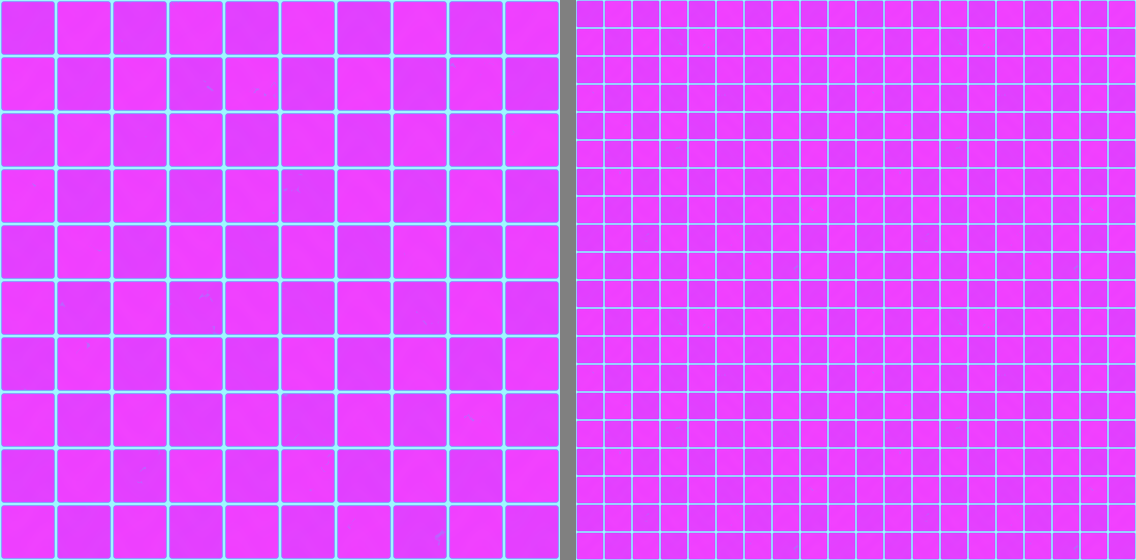
Left: one tile. Right: repeated 2 by 2.
Write a WebGL 1 fragment shader that draws this texture map.

```glsl
precision highp float;

uniform vec2 u_resolution;

const float TILES = 10.0;          // repeats across and down
const float JOINT_HALF = 0.028;    // half joint width, in tiles
const float CORNER_RADIUS = 0.045;
const float RIM_WIDTH = 0.017;
const float JOINT_FADE = 0.012;
const float TONE_JITTER = 0.012;
const float WEAR_STRENGTH = 0.55;
const float WEAR_RARE = 0.84;      // grain threshold on clean tiles
const float WEAR_HEAVY = 0.64;     // grain threshold on worn tiles
const float TAU = 6.283185;

const vec3 PINK = vec3(0.94, 0.25, 1.0);
const vec3 VIOLET = vec3(0.89, 0.25, 1.0);
const vec3 RIM_BLUE = vec3(0.51, 0.56, 1.0);
const vec3 JOINT_CYAN = vec3(0.62, 0.97, 1.0);
const vec3 WEAR_TINT = vec3(0.60, 0.50, 1.0);

vec2 hash2(vec2 p) {
  vec3 q = fract(vec3(p.xyx) * vec3(0.1031, 0.1030, 0.0973));
  q += dot(q, q.yzx + 33.33);
  return fract((q.xx + q.yz) * q.zy);
}

// Distance to the nearest scattered point, wrapping over the canvas
float cellular(vec2 uv, float cells) {
  vec2 p = uv * cells;
  vec2 base = floor(p);
  float nearest = 2.0;
  for (int y = -1; y <= 1; y++) {
    for (int x = -1; x <= 1; x++) {
      vec2 cell = base + vec2(float(x), float(y));
      vec2 point = cell + hash2(mod(cell, cells) + cells);
      nearest = min(nearest, distance(p, point));
    }
  }
  return nearest;
}

// Layered cells, bent by whole-period sines
float wearGrain(vec2 uv) {
  vec2 bend = sin(TAU * (uv.yx * 23.0 + uv * vec2(7.0, 11.0)))
            + 0.5 * sin(TAU * (uv.yx * 61.0 - uv * vec2(17.0, 13.0)));
  vec2 p = uv + 0.003 * bend;
  return 0.5 * cellular(p, 24.0) + 0.28 * cellular(p, 70.0)
       + 0.22 * cellular(p, 150.0);
}

float roundedBox(vec2 p, float halfSize, float radius) {
  vec2 q = abs(p) - (halfSize - radius);
  return length(max(q, 0.0)) + min(max(q.x, q.y), 0.0) - radius;
}

void main() {
  vec2 uv = gl_FragCoord.xy / u_resolution;
  vec2 grid = uv * TILES;
  vec2 tile = floor(grid);
  vec2 local = fract(grid) - 0.5;
  float pixel = TILES / min(u_resolution.x, u_resolution.y);

  // Checkered tile tone
  vec2 chance = hash2(tile + 3.0);
  float parity = mod(tile.x + tile.y, 2.0);
  vec3 color = mix(PINK, VIOLET, parity);
  color.r += (chance.x - 0.5) * TONE_JITTER;
  color.rg += 0.004 * sin(TAU * (uv * 14.0 + 0.4 * sin(TAU * uv.yx * 9.0)));

  // Worn flecks, heavier on a few tiles
  float amount = chance.y * chance.y;
  float threshold = mix(WEAR_RARE, WEAR_HEAVY, amount);
  float wear = smoothstep(threshold, threshold + 0.12, wearGrain(uv));
  color = mix(color, WEAR_TINT, wear * WEAR_STRENGTH);

  // Blue rim and cyan joint
  float edge = roundedBox(local, 0.5 - JOINT_HALF, CORNER_RADIUS);
  float soft = 0.25 * pixel;
  float rim = smoothstep(-RIM_WIDTH - soft, soft, edge);
  float joint = smoothstep(-soft, JOINT_FADE + soft, edge);
  color = mix(color, RIM_BLUE, rim);
  color = mix(color, JOINT_CYAN, joint);

  gl_FragColor = vec4(color, 1.0);
}
```
